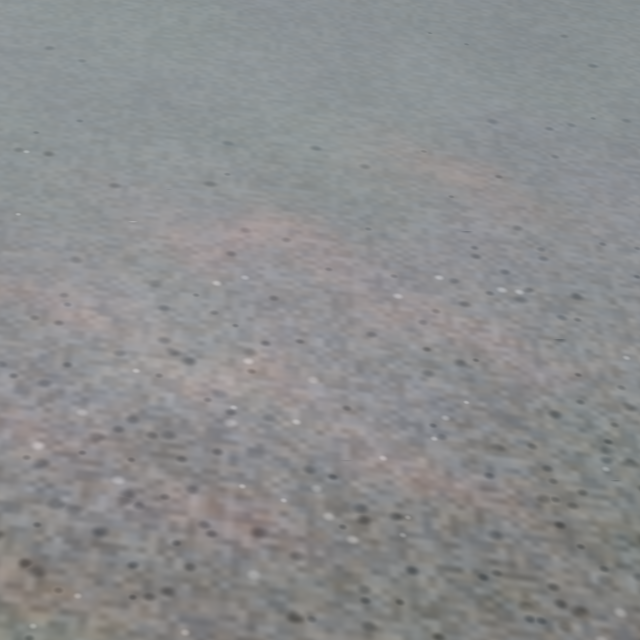
This texture is drawn by a Shadertoy shader. Its source:

```glsl
// Worn grey asphalt receding into the distance, with pale pinkish dust streaks and dark grit.

float hash(vec2 cell) {
    uvec2 k = uvec2(ivec2(cell) + 4096);
    uint h = k.x * 1664525u + k.y * 1013904223u;
    h = (h ^ (h >> 15)) * 2246822519u;
    h = (h ^ (h >> 13)) * 3266489917u;
    return float((h ^ (h >> 16)) & 65535u) / 65535.0;
}

float noise(vec2 p) {
    vec2 cell = floor(p), f = fract(p);
    f = f * f * (3.0 - 2.0 * f);
    float low = mix(hash(cell), hash(cell + vec2(1, 0)), f.x);
    float high = mix(hash(cell + vec2(0, 1)), hash(cell + vec2(1, 1)), f.x);
    return mix(low, high, f.y);
}

float fbm(vec2 p) {
    float sum = 0.0, weight = 0.5;
    for (int i = 0; i < 4; i++) {
        sum += weight * noise(p);
        p = mat2(1.6, 1.2, -1.2, 1.6) * p + 17.0;
        weight *= 0.5;
    }
    return sum / 0.9375;
}

// Soft flat pebbles, one at most per cell; chance is the share of filled cells.
float specks(vec2 p, float chance) {
    float cover = 0.0;
    for (int y = -1; y <= 1; y++)
    for (int x = -1; x <= 1; x++) {
        vec2 cell = floor(p) + vec2(x, y);
        vec2 center = cell + 0.2 + 0.6 * vec2(hash(cell + 71.0), hash(cell + 139.0));
        float radius = mix(0.3, 0.75, hash(cell + 211.0));
        float spot = 1.0 - smoothstep(0.15, 1.0, length(p - center) / radius);
        cover = max(cover, spot * step(hash(cell + 307.0), chance));
    }
    return cover;
}

// Broken bands of dust, stepping down the ground and sloping to the right.
float dustStreaks(vec2 uv) {
    vec2 warp = vec2(fbm(uv * 7.0), fbm(uv * 7.0 + 40.0)) - 0.5;
    float dust = 0.0;
    for (int i = 0; i < 9; i++) {
        float n = float(i);
        vec2 center = vec2(fract(0.75 + 0.66 * n), 0.70 - 0.075 * n);
        vec2 d = uv - center + warp * vec2(0.2, 0.12);
        d.y += 0.3 * d.x;
        d /= vec2(0.16, 0.038);
        dust += exp(-dot(d, d)) * mix(0.55, 1.0, hash(vec2(n, 9.0)));
    }
    return min(dust, 1.0) * (0.6 + 0.8 * fbm(uv * vec2(18, 30)));
}

void mainImage(out vec4 fragColor, in vec2 fragCoord) {
    vec2 uv = fragCoord / iResolution.xy;

    // Ground plane: grains shrink and flatten toward the top.
    float near = 1.0 - smoothstep(0.1, 0.95, uv.y);
    float depth = 1.0 / (2.3 - uv.y - 0.12 * (uv.x - 0.5));
    vec2 ground = vec2((uv.x - 0.5) * depth, depth);

    // Broad tone from warm grey up close to cool grey far away.
    vec3 color = mix(vec3(0.500, 0.500, 0.490), vec3(0.550, 0.560, 0.570), smoothstep(0.0, 0.5, uv.y));
    color = mix(color, vec3(0.550, 0.578, 0.586), smoothstep(0.5, 0.9, uv.y));
    vec2 middle = (uv - vec2(0.28, 0.5)) / vec2(0.4, 0.2);
    color += vec3(0.030, 0.022, 0.020) * exp(-dot(middle, middle));
    color -= 0.022 * smoothstep(0.6, 1.0, uv.x);

    // Cloudy shifts of brightness and hue.
    vec2 slope = vec2(uv.x, uv.y + 0.2 * uv.x);
    color += 0.055 * (fbm(slope * vec2(4, 9)) - 0.5);
    color += vec3(0.025, -0.012, 0.035) * (fbm(slope * vec2(3, 6) + 60.0) - 0.5);
    color += vec3(0.060, 0.018, 0.008) * dustStreaks(uv);

    // Fine and coarse grain, blurred away with distance.
    float fine = noise(ground * vec2(150, 500)) - 0.5;
    float coarse = noise(ground * vec2(64, 230) + 90.0) - 0.5;
    float tint = noise(ground * vec2(75, 250) + 33.0) - 0.5;
    color += mix(0.035, 0.115, near) * fine + mix(0.02, 0.07, near) * coarse;
    color += vec3(0.02, 0.0, -0.025) * tint * (0.4 + near);

    // Dark grit and a few bright chips.
    float grit = specks(ground * vec2(80, 260), mix(0.004, 0.10, near));
    float chips = specks(ground * vec2(95, 300) + 500.0, 0.018 * near);
    color -= vec3(0.13, 0.125, 0.12) * grit * mix(0.6, 1.0, near);
    color += 0.13 * chips;

    fragColor = vec4(color, 1.0);
}
```
